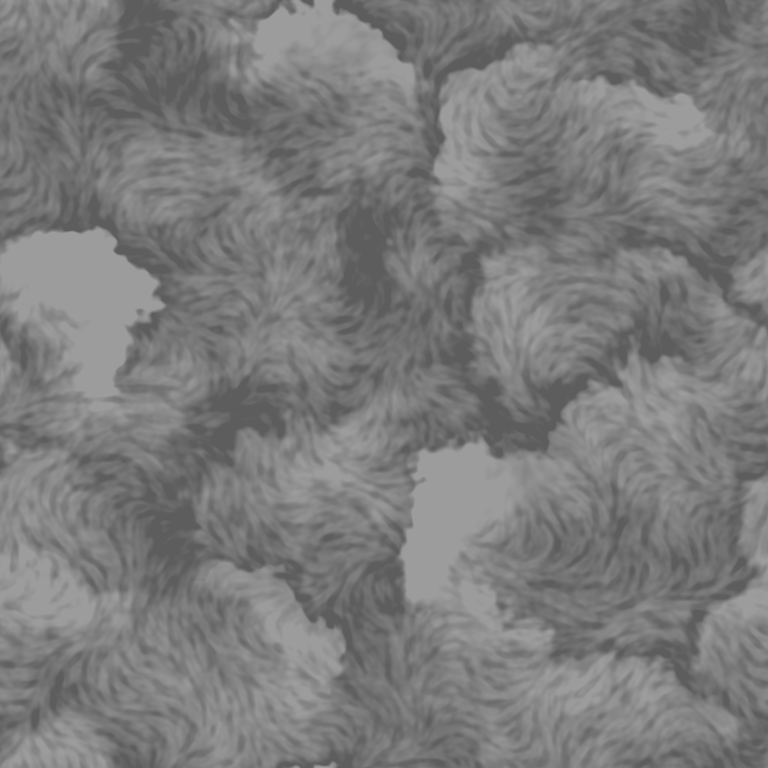
A three.js fragment shader for this texture:

```glsl
// Matted grey rock: overlapping mounds with pale crests and dark hollows,
// covered by short brushed strokes that follow a slowly turning direction.
// Every lattice wraps at a whole number of cells, so the square tiles.
varying vec2 vUv;

float hash(vec2 p) {
  return fract(sin(dot(p, vec2(127.1, 311.7))) * 43758.5453);
}

// Wrapped cell index; the half step keeps mod away from its rounding edge
vec2 wrap(vec2 cell, float period) {
  return floor(mod(cell + 0.5, period));
}

// Slope of one lattice corner
float corner(vec2 cell, vec2 offset, float period) {
  float a = 6.2831853 * hash(wrap(cell, period));
  return dot(vec2(cos(a), sin(a)), offset);
}

// Periodic gradient noise, centred on zero
float noise(vec2 p, float period) {
  vec2 i = floor(p);
  vec2 f = p - i;
  vec2 u = f * f * f * (f * (f * 6.0 - 15.0) + 10.0);
  vec2 e = vec2(1.0, 0.0);
  float low = mix(corner(i, f, period), corner(i + e, f - e, period), u.x);
  float high = mix(corner(i + e.yx, f - e.yx, period),
                   corner(i + 1.0, f - 1.0, period), u.x);
  return mix(low, high, u.y);
}

vec2 noise2(vec2 uv, float freq) {
  return vec2(noise(uv * freq, freq), noise(uv * freq + vec2(3.5, 2.5), freq));
}

// Noise smeared along a direction into short strokes
float strokes(vec2 uv, float freq, float angle) {
  vec2 dir = vec2(cos(angle), sin(angle));
  float sum = 0.0;
  for (int i = -2; i <= 2; i++) {
    sum += noise(uv * freq + dir * float(i) * 0.4, freq);
  }
  return sum / 5.0;
}

// x: pale crest of the mounds, y: shade just outside their upper rims
vec2 mounds(vec2 uv) {
  const float GRID = 4.0;
  vec2 p = uv * GRID;
  vec2 result = vec2(0.0);
  for (int y = -1; y <= 1; y++) {
    for (int x = -1; x <= 1; x++) {
      vec2 cell = floor(p) + vec2(float(x), float(y));
      vec2 id = wrap(cell, GRID);
      vec2 d = p - cell - 0.15 - 0.7 * vec2(hash(id), hash(id + 17.3));
      float tilt = 2.6 * (hash(id + 5.1) - 0.4);
      float c = cos(tilt);
      float s = sin(tilt);
      vec2 size = vec2(mix(0.4, 0.75, hash(id + 8.7)), mix(0.35, 0.65, hash(id + 3.9)));
      vec2 q = vec2(c * d.x + s * d.y, c * d.y - s * d.x) / size;
      float inside = 1.0 - length(q);
      float cover = smoothstep(0.0, mix(0.12, 0.5, hash(id + 2.6)), inside);
      float pale = hash(id + 11.4);
      float crest = cover * smoothstep(-0.7, 0.7, q.y) * mix(0.3, 1.25, pale * pale);
      float shade = smoothstep(-0.3, 0.0, inside) * (1.0 - cover) * smoothstep(0.1, 0.9, q.y);
      result = max(result, vec2(crest, shade));
    }
  }
  return result;
}

void main() {
  // Ragged outlines from a broad and a fine warp
  vec2 warped = vUv + 0.055 * noise2(vUv, 7.0) + 0.03 * noise2(vUv, 22.0)
              + 0.018 * noise2(vUv, 64.0);
  vec2 mound = mounds(warped);

  // Broad mottling and blotches
  float mottle = 0.13 * noise(vUv * 5.0, 5.0) + 0.09 * noise(warped * 12.0, 12.0)
               + 0.05 * noise(vUv * 27.0, 27.0) + 0.04 * noise(vUv * 48.0, 48.0);

  // Brushed grain: dark flecks on a lighter ground, calmer on the crests
  float angle = 4.5 * noise(vUv * 4.0, 4.0) + 2.0 * noise(vUv * 9.0, 9.0) + 0.5;
  float flecks = smoothstep(-0.28, 0.12, strokes(vUv, 78.0, angle)) - 0.66;
  float hairs = smoothstep(-0.3, 0.3, strokes(vUv, 122.0, angle + 0.3)) - 0.5;
  float calm = mix(1.0, 0.3, smoothstep(0.45, 0.85, mound.x));
  float grain = calm * (0.085 * flecks + 0.045 * hairs);

  // Flat limits at both ends of the grey range
  float tone = 0.456 + 0.19 * mound.x - 0.085 * mound.y * (1.0 - mound.x) + mottle + grain;
  gl_FragColor = vec4(vec3(clamp(tone, 0.365, 0.61)), 1.0);
}
```
